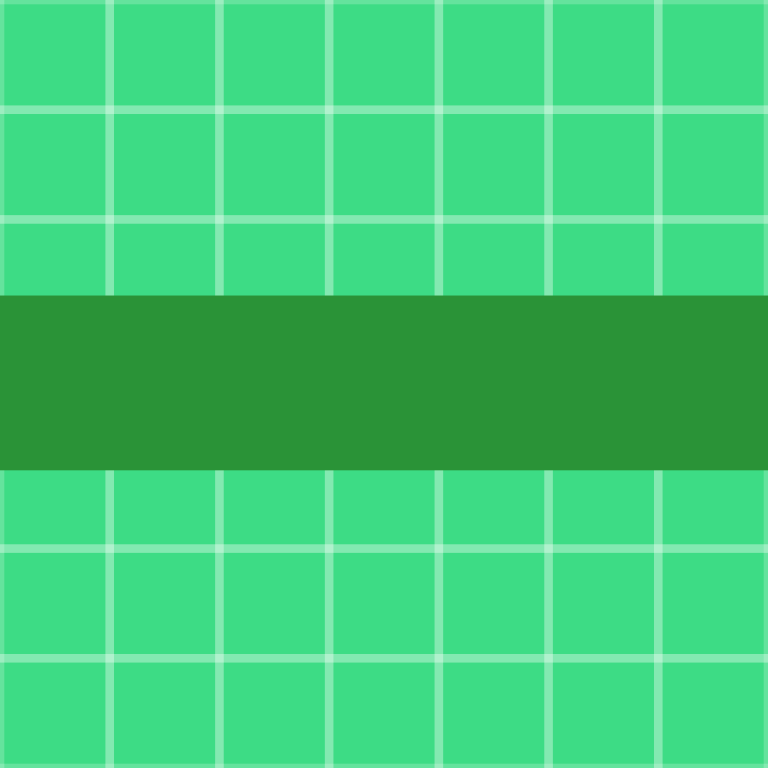
A WebGL 2 fragment shader for this pattern:

```glsl
#version 300 es
precision highp float;
// A green field ruled into seven by seven cells by translucent white lines,
// with a solid dark green band across the middle.
// Lines come from the distance to the nearest multiple of 1/7 on each axis.

uniform vec2 u_resolution;
out vec4 fragColor;

// Opacity of the lines across one axis; the outermost lines are fainter.
float lineAlpha(float t, float pixel) {
    float index = round(t * 7.0);
    float dist = abs(t - index / 7.0);
    float coverage = clamp((0.0056 - dist) / pixel + 0.5, 0.0, 1.0);
    bool border = index < 0.5 || index > 6.5;
    return coverage * (border ? 0.2 : 0.36);
}

void main() {
    vec2 uv = gl_FragCoord.xy / u_resolution;
    vec2 pixel = 1.0 / u_resolution;

    // Field and grid: each axis is blended in turn, so crossings are brighter
    vec3 color = vec3(0.24, 0.863, 0.52);
    color = mix(color, vec3(1.0), lineAlpha(uv.x, pixel.x));
    color = mix(color, vec3(1.0), lineAlpha(uv.y, pixel.y));

    // Dark band with edges smoothed over one pixel
    float bandDist = abs(uv.y - 0.5014) - 0.1138;
    float band = clamp(0.5 - bandDist / pixel.y, 0.0, 1.0);
    color = mix(color, vec3(0.165, 0.575, 0.216), band);

    fragColor = vec4(color, 1.0);
}
```
